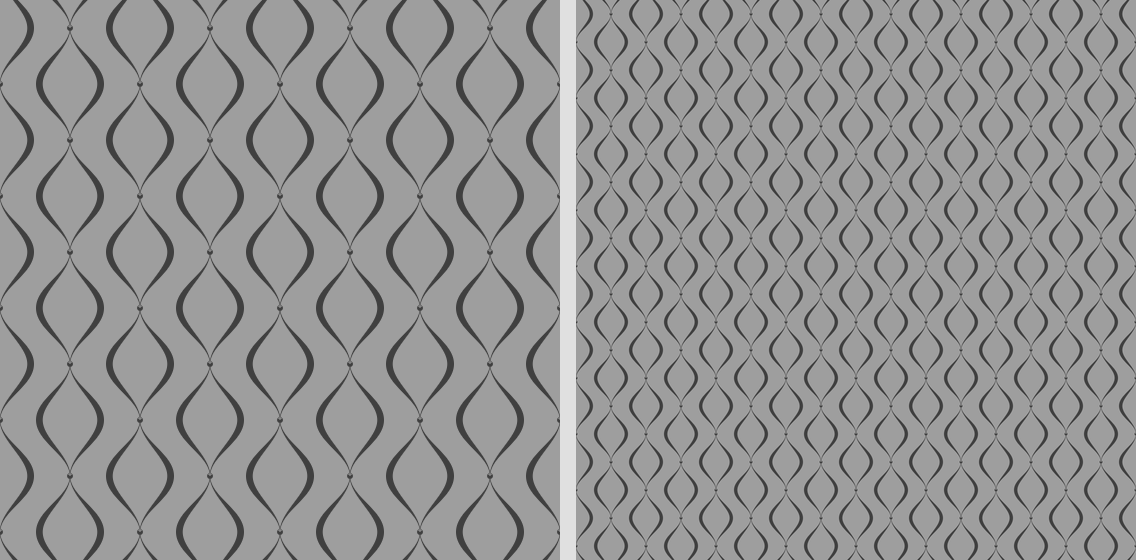
Left, the tile; right, the same tile 2 across and 2 down.
Reproduce this pattern procedurally as a Shadertoy shader.

```glsl
// Half-drop ogee lattice: columns of mirrored, swelling cosine strands that
// taper to a fine tip at each node, where a small notched bead joins them.
// Each column is folded to one repeat; strands and beads are analytic shapes.

const float PI = 3.14159265;

const vec2  REPEATS     = vec2(4.0, 5.0);  // whole repeats across and down
const float NODE_PHASE  = 0.25;            // height of first node, in repeats
const float REACH       = 0.0547;          // strand centre offset at the widest
const float SWELL_WIDTH = 0.0120;          // strand thickness at the widest
const float TIP_WIDTH   = 0.0009;          // strand thickness at the node
const float TIP_GAP     = 0.0022;          // strands stop this far from a node
const float BEAD_RADIUS = 0.0052;
const float BITE_RADIUS = 0.0029;          // notch in the top of the bead
const float BITE_HEIGHT = 0.0036;

const vec3 GROUND = vec3(0.62);
const vec3 INK    = vec3(0.25);

// Coverage of the region where the signed distance is negative
float fill(float dist, float px) {
    return clamp(0.5 - dist / px, 0.0, 1.0);
}

// Coverage of a band, correct even when it is thinner than a pixel
float band(float dist, float halfWidth, float px) {
    return fill(dist - halfWidth, px) - fill(dist + halfWidth, px);
}

// A mirrored pair of strands; p is measured from the nearest node
float strandPair(vec2 p, float px) {
    float halfHeight = 0.5 / REPEATS.y;
    float angle = PI * abs(p.y) / halfHeight;
    float swell = 0.5 - 0.5 * cos(angle);
    float slope = REACH * 0.5 * PI / halfHeight * sin(angle);
    float steep = inversesqrt(1.0 + slope * slope);
    float halfWidth = 0.5 * mix(TIP_WIDTH, SWELL_WIDTH, swell);
    float offset = REACH * swell;
    float ink = max(band((p.x - offset) * steep, halfWidth, px),
                    band((p.x + offset) * steep, halfWidth, px));
    return ink * fill(TIP_GAP - abs(p.y), px);
}

// Round bead with a circular notch at its top
float bead(vec2 p, float px) {
    float body = length(p) - BEAD_RADIUS;
    float bite = length(p - vec2(0.0, BITE_HEIGHT)) - BITE_RADIUS;
    return fill(max(body, -bite), px);
}

void mainImage(out vec4 fragColor, in vec2 fragCoord) {
    vec2 uv = fragCoord / iResolution.xy;
    float px = 1.0 / min(iResolution.x, iResolution.y);

    // Two columns per repeat, the odd ones dropped by half a repeat
    float columns = 2.0 * REPEATS.x;
    float column = floor(uv.x * columns + 0.5);
    float row = uv.y * REPEATS.y - NODE_PHASE - 0.5 * mod(column, 2.0);
    vec2 p = vec2(uv.x - column / columns,
                  (fract(row + 0.5) - 0.5) / REPEATS.y);

    float ink = max(strandPair(p, px), bead(p, px));
    fragColor = vec4(mix(GROUND, INK, ink), 1.0);
}
```
